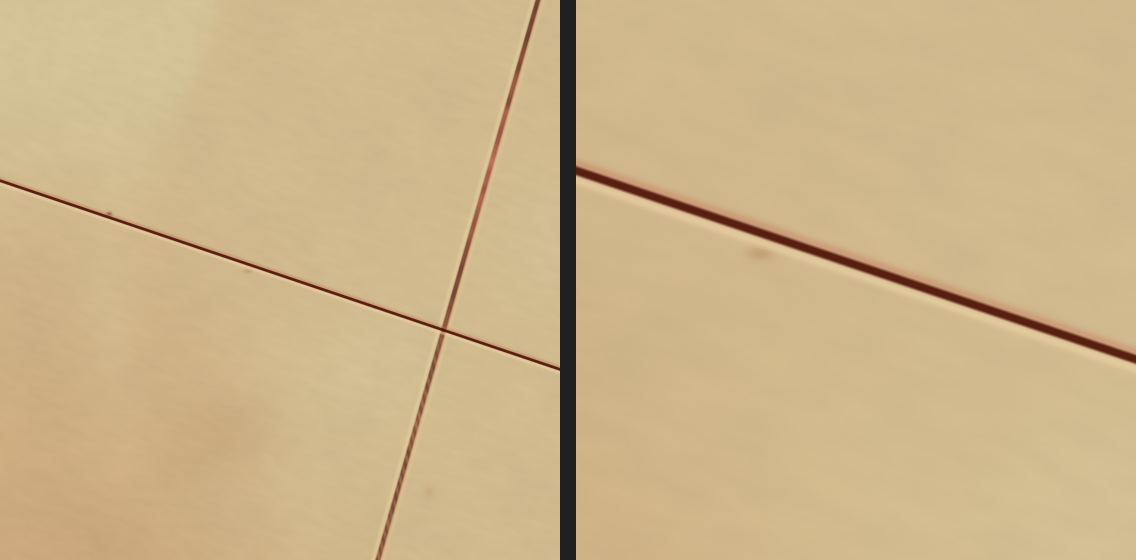
Left, the full canvas; right, a detail of the centre.
This texture is drawn by a Shadertoy shader. Its source:

```glsl
const vec3 SAND = vec3(0.817, 0.728, 0.555);
const vec3 PALE = vec3(0.828, 0.775, 0.600);
const vec3 CLAY = vec3(0.800, 0.660, 0.490);
const vec3 UMBER = vec3(0.740, 0.580, 0.420);
const vec3 CREAM = vec3(0.920, 0.820, 0.640);
const vec3 ROSE = vec3(0.780, 0.420, 0.340);
const vec3 SEAM = vec3(0.320, 0.090, 0.040);
const vec3 GROUT = vec3(0.460, 0.270, 0.180);
const vec2 CROSSING = vec2(0.792, 0.4105);
const float PITCH = 1.25;

vec2 gradientAt(vec2 cell) {
    float h = fract(sin(dot(cell, vec2(127.1, 311.7))) * 43758.5);
    return vec2(cos(6.2832 * h), sin(6.2832 * h));
}

float gradientNoise(vec2 p) {
    vec2 i = floor(p), f = fract(p);
    vec2 u = f * f * f * (f * (f * 6.0 - 15.0) + 10.0);
    float a = dot(gradientAt(i), f);
    float b = dot(gradientAt(i + vec2(1, 0)), f - vec2(1, 0));
    float c = dot(gradientAt(i + vec2(0, 1)), f - vec2(0, 1));
    float d = dot(gradientAt(i + vec2(1, 1)), f - vec2(1, 1));
    return mix(mix(a, b, u.x), mix(c, d, u.x), u.y);
}

float fbm(vec2 p) {
    float sum = 0.0, amp = 0.5;
    for (int k = 0; k < 4; k++) {
        sum += amp * gradientNoise(p);
        p = mat2(1.6, 1.2, -1.2, 1.6) * p + 7.3;
        amp *= 0.5;
    }
    return sum;
}

// Soft round stain
float blot(vec2 p, vec2 center, vec2 radius) {
    vec2 q = (p - center) / radius;
    return exp(-dot(q, q));
}

// Signed distance to the nearest joint of a repeating set
float jointDistance(float t, float pitch) {
    return t - pitch * round(t / pitch);
}

// Smooth-edged stripe
float stripe(float d, float halfWidth, float soft) {
    return 1.0 - smoothstep(halfWidth - soft, halfWidth + soft, abs(d));
}

float glow(float d, float offset, float width) {
    float q = (d - offset) / width;
    return exp(-q * q);
}

vec3 stoneColor(vec2 p) {
    vec2 w = p + 0.05 * vec2(fbm(p * 5.0), fbm(p * 5.0 + 19.0));
    vec3 col = SAND;
    // Clay tint gathers toward the lower left
    col = mix(col, CLAY, 0.85 * smoothstep(0.85, 0.05, length(w * vec2(1.0, 0.95))));
    // Pale upper left band with a slanted edge
    float edge = w.x - 0.385 + 0.33 * (1.0 - w.y);
    float pale = smoothstep(0.03, -0.04, edge) * smoothstep(0.55, 0.85, w.y);
    col = mix(col, PALE, 0.7 * pale);
    // Broad light and dark patches
    col = mix(col, PALE, 0.45 * blot(w, vec2(0.68, 0.35), vec2(0.12, 0.10)));
    col = mix(col, PALE, 0.30 * blot(w, vec2(0.54, 0.20), vec2(0.12, 0.16)));
    col = mix(col, PALE, 0.35 * blot(w, vec2(0.97, 0.57), vec2(0.12, 0.14)));
    col = mix(col, PALE, 0.22 * blot(w, vec2(0.19, 0.42), vec2(0.05, 0.20)));
    col = mix(col, UMBER, 0.28 * blot(w, vec2(0.39, 0.22), vec2(0.11, 0.07)));
    col = mix(col, UMBER, 0.20 * blot(w, vec2(0.20, 0.02), vec2(0.18, 0.10)));
    // Mottling and fine grain drawn out along the seam
    vec2 along = vec2(p.x - 0.34 * p.y, p.y + 0.34 * p.x);
    col *= 1.0 + 0.035 * fbm(p * 7.0 + 3.0);
    return col * (1.0 + 0.035 * fbm(along * vec2(22.0, 60.0)));
}

void mainImage(out vec4 fragColor, in vec2 fragCoord) {
    vec2 p = fragCoord / iResolution.xy;
    float soft = max(0.0012, 0.75 / iResolution.y);
    vec2 q = p - CROSSING;
    vec2 acrossSeam = normalize(vec2(0.337, 1.0));
    vec2 acrossGrout = normalize(vec2(1.0, -0.286));
    float seam = jointDistance(dot(q, acrossSeam), PITCH);
    float grout = jointDistance(dot(q, acrossGrout), PITCH);
    float run = dot(q, vec2(acrossSeam.x, acrossSeam.y));

    vec3 col = stoneColor(p);

    // Small specks
    col = mix(col, SEAM, 0.50 * blot(p, vec2(0.195, 0.618), vec2(0.005, 0.004)));
    col = mix(col, UMBER, 0.70 * blot(p, vec2(0.443, 0.516), vec2(0.008, 0.004)));
    col = mix(col, UMBER, 0.35 * blot(p, vec2(0.766, 0.121), vec2(0.010, 0.013)));

    // Wide joint: pale lips, rosy stretch above, twisted shading below
    float lower = smoothstep(0.05, -0.10, run);
    float rosy = blot(vec2(run, 0.0), vec2(0.31, 0.0), vec2(0.12, 1.0));
    float twist = 0.5 + 0.5 * sin(310.0 * run + 500.0 * grout);
    vec3 groutColor = mix(GROUT, ROSE, 0.65 * rosy);
    groutColor = mix(groutColor, mix(GROUT, CLAY, 0.4), 0.75 * lower * twist);
    groutColor *= 1.0 + 0.25 * gradientNoise(vec2(run * 45.0, 2.5));
    col = mix(col, CREAM, 0.50 * glow(grout, -0.0085, 0.0035));
    col = mix(col, CREAM, 0.30 * glow(grout, 0.0085, 0.0035));
    col = mix(col, ROSE, 0.45 * glow(grout, 0.0030, 0.0035));
    col = mix(col, groutColor, 0.92 * stripe(grout, 0.0040, soft * 1.4));

    // Thin seam: rosy upper fringe, bright lower lip, dark core
    col = mix(col, ROSE, 0.35 * glow(seam, 0.0040, 0.0030));
    col = mix(col, CREAM, 0.65 * glow(seam, -0.0055, 0.0028));
    col = mix(col, SEAM, 0.95 * stripe(seam, 0.0025, soft));

    fragColor = vec4(clamp(col, 0.0, 1.0), 1.0);
}
```
